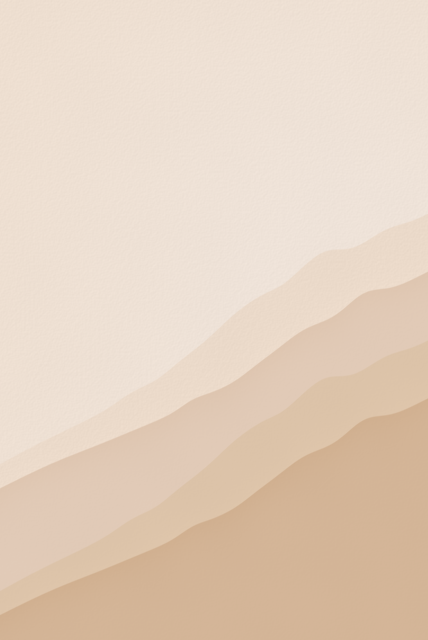
This background is drawn by a Shadertoy shader. Its source:

```glsl
vec2 hashGradient(vec2 cell) {
    float angle = 6.2832 * fract(sin(dot(cell, vec2(127.1, 311.7))) * 43758.5);
    return vec2(cos(angle), sin(angle));
}

float gradientNoise(vec2 p) {
    vec2 cell = floor(p), f = fract(p);
    vec2 blend = f * f * f * (f * (f * 6.0 - 15.0) + 10.0);
    float a = dot(hashGradient(cell), f);
    float b = dot(hashGradient(cell + vec2(1, 0)), f - vec2(1, 0));
    float c = dot(hashGradient(cell + vec2(0, 1)), f - vec2(0, 1));
    float d = dot(hashGradient(cell + vec2(1, 1)), f - vec2(1, 1));
    return mix(mix(a, b, blend.x), mix(c, d, blend.x), blend.y);
}

float bump(float x, float center, float width) {
    float t = (x - center) / width;
    return exp(-t * t);
}

// Height of the soft upper ridge of a sheet
float upperRidge(float x) {
    return 0.275 + 0.39 * x
        + 0.030 * bump(x, 0.68, 0.15) - 0.012 * bump(x, 0.26, 0.15)
        + 0.013 * bump(x, 0.76, 0.05) + 0.011 * bump(x, 0.90, 0.06)
        + 0.007 * bump(x, 0.55, 0.06) - 0.007 * bump(x, 0.66, 0.04)
        + 0.003 * bump(x, 0.30, 0.04) - 0.004 * bump(x, 0.37, 0.04);
}

// Height of the lower ridge, where the sheet is cut
float cutRidge(float x) {
    return 0.237 + 0.3385 * x
        - 0.020 * bump(x, 0.43, 0.18) - 0.004 * bump(x, 0.23, 0.10)
        + 0.006 * bump(x, 0.45, 0.04) - 0.005 * bump(x, 0.55, 0.05)
        + 0.009 * bump(x, 0.71, 0.06) + 0.017 * bump(x, 0.85, 0.055);
}

// Embossed grain, lit from the upper left
float paperGrain(vec2 p) {
    vec2 light = vec2(-0.0015, 0.0015);
    float relief = 0.0;
    for (int i = 0; i < 2; i++) {
        float scale = i == 0 ? 95.0 : 190.0;
        relief += gradientNoise(p * scale) - gradientNoise((p + light) * scale);
    }
    return relief;
}

void mainImage(out vec4 fragColor, in vec2 fragCoord) {
    vec2 uv = fragCoord / iResolution.xy;
    vec2 p = fragCoord / iResolution.x;
    float pixel = 1.0 / iResolution.y;

    // Pale wall with a soft light towards the right
    float glow = exp(-dot((uv - vec2(0.75, 0.68)) * vec2(1.4, 2.2),
                          (uv - vec2(0.75, 0.68)) * vec2(1.4, 2.2)));
    float ridgeLight = exp(-6.0 * max(uv.y - upperRidge(uv.x), 0.0));
    vec3 color = mix(vec3(0.930, 0.868, 0.808), vec3(0.934, 0.888, 0.848),
                     clamp(0.8 * glow + 0.35 * ridgeLight, 0.0, 1.0));
    float grainAmount = 0.014;

    // Two sheets, each with a translucent upper band and a shaded cut
    for (int i = 0; i < 2; i++) {
        float drop = 0.198 * float(i);
        float upperDepth = upperRidge(uv.x) - drop - uv.y;
        float cutDepth = cutRidge(uv.x) - drop - uv.y;
        float inUpper = smoothstep(-pixel, pixel, upperDepth);
        float inCut = smoothstep(-pixel, pixel, cutDepth);

        vec3 upperColor = i == 0 ? vec3(0.918, 0.851, 0.788) : vec3(0.861, 0.763, 0.660);
        vec3 cutColor = i == 0 ? vec3(0.882, 0.793, 0.719) : vec3(0.829, 0.709, 0.594);
        upperColor += 0.010 * exp(-35.0 * max(-cutDepth, 0.0));
        cutColor -= vec3(0.012, 0.020, 0.030) * exp(-28.0 * max(cutDepth, 0.0));

        color = mix(color, upperColor, inUpper);
        color = mix(color, cutColor, inCut);
        grainAmount = mix(grainAmount, 0.004, inCut);
    }

    // Fine texture and broad uneven tint
    color += grainAmount * paperGrain(p);
    color += 0.004 * gradientNoise(p * 7.0);
    fragColor = vec4(color, 1.0);
}
```
